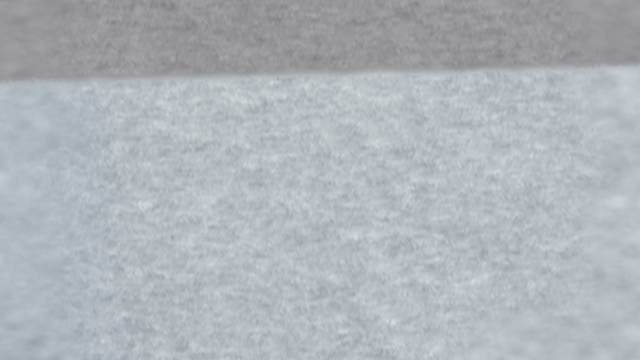
A WebGL 2 fragment shader for this texture:

```glsl
#version 300 es
precision highp float;

#define SEAM_LEFT 0.772
#define SEAM_SLOPE 0.0265
#define SEAM_SOFTNESS 0.014
#define CLOTH_COLOR vec3(0.709, 0.739, 0.763)
#define BAND_COLOR vec3(0.589, 0.586, 0.595)
#define STREAK_CELLS vec2(17.0, 46.0)
#define TUFT_CELLS vec2(42.0, 80.0)
#define FIBRE_CELLS vec2(135.0, 68.0)
#define BLUR_CELLS vec2(19.0, 30.0)
#define PATCH_CELLS vec2(4.0, 7.0)
#define FIBRE_SLANT 0.35
#define CONTRAST 1.0

uniform vec2 u_resolution;
out vec4 fragColor;

vec3 hash3(vec2 cell) {
  vec3 q = fract(cell.xyx * vec3(0.1031, 0.1030, 0.0973));
  q += dot(q, q.yxz + 33.33);
  return fract((q.xxy + q.yzz) * q.zyx);
}

// Cellular noise: one soft light or dark spot per cell, about unit deviation
float spots(vec2 p, float seed) {
  vec2 cell = floor(p);
  float sum = 0.0;
  for (int j = -1; j <= 1; j++) {
    for (int i = -1; i <= 1; i++) {
      vec2 neighbour = cell + vec2(i, j);
      vec3 rnd = hash3(neighbour + seed);
      vec2 offset = neighbour + rnd.xy - p;
      float falloff = max(1.0 - dot(offset, offset), 0.0);
      sum += (rnd.z * 2.0 - 1.0) * falloff * falloff * falloff;
    }
  }
  return sum * 2.6;
}

// Sharpness of the weave: clear centre, soft sides and lower right corner
float focusMask(vec2 uv, float wobble) {
  float x = uv.x + 0.012 * wobble;
  float sides = smoothstep(0.05, 0.17, x) * (1.0 - smoothstep(0.85, 0.95, x));
  float corner = smoothstep(0.70, 0.82, x) * (1.0 - smoothstep(0.08, 0.20, uv.y));
  return sides * (1.0 - corner);
}

void main() {
  vec2 uv = gl_FragCoord.xy / u_resolution;
  vec2 p = gl_FragCoord.xy / u_resolution.y;

  // Follow the seam angle and bend the rows gently
  vec2 weave = p;
  weave.y -= SEAM_SLOPE * p.x;
  weave += 0.003 * vec2(sin(p.y * 41.0 + p.x * 9.0), sin(p.x * 23.0 + p.y * 13.0));

  // Layers of knit, from broad to fine
  float patches = spots(weave * PATCH_CELLS, 11.0);
  float blurred = spots(weave * BLUR_CELLS, 113.0);
  float tufts = spots(weave * TUFT_CELLS, 71.0);

  // Fibres lean both ways and fray the outline of the streaks
  vec2 lean = vec2(FIBRE_SLANT * weave.y, 0.0);
  float fibresLeft = spots((weave + lean) * FIBRE_CELLS, 157.0);
  float fibresRight = spots((weave - lean) * FIBRE_CELLS, 211.0);
  float fibres = 0.7 * (fibresLeft + fibresRight);
  vec2 frayed = weave + 0.0035 * vec2(fibresRight, fibresLeft);
  float streaks = spots(frayed * STREAK_CELLS, 37.0);

  float sharpness = focusMask(uv, patches);
  float clearGrain = 0.014 * streaks + 0.016 * tufts + 0.015 * fibres;
  float softGrain = 0.017 * blurred + 0.007 * tufts + 0.003 * fibres;
  float grain = mix(softGrain, clearGrain, sharpness) + 0.006 * patches;

  // Two cloths meeting at a soft, slightly fuzzy seam
  float seam = p.y - SEAM_LEFT - SEAM_SLOPE * p.x + 0.002 * (tufts + fibres);
  float band = smoothstep(-SEAM_SOFTNESS, SEAM_SOFTNESS, seam);
  vec3 color = mix(CLOTH_COLOR, BAND_COLOR, band);
  color += CONTRAST * mix(1.0, 0.75, band) * grain * vec3(1.04, 1.0, 0.94);

  // Broad light: cooler shade at the left, brighter at the upper right
  float leftShade = exp(-pow((uv.x - 0.07) / 0.09, 2.0)) * (1.0 - 0.5 * uv.y);
  float light = 0.014 * (uv.x - 0.5) + 0.014 * (uv.y - 0.38);
  vec3 shade = vec3(light) - vec3(0.030, 0.017, 0.012) * leftShade;
  shade += vec3(0.000, 0.004, -0.006) * sin(uv.x * 3.14159) * uv.y;
  color += shade * (1.0 - band);

  fragColor = vec4(clamp(color, 0.0, 1.0), 1.0);
}
```
